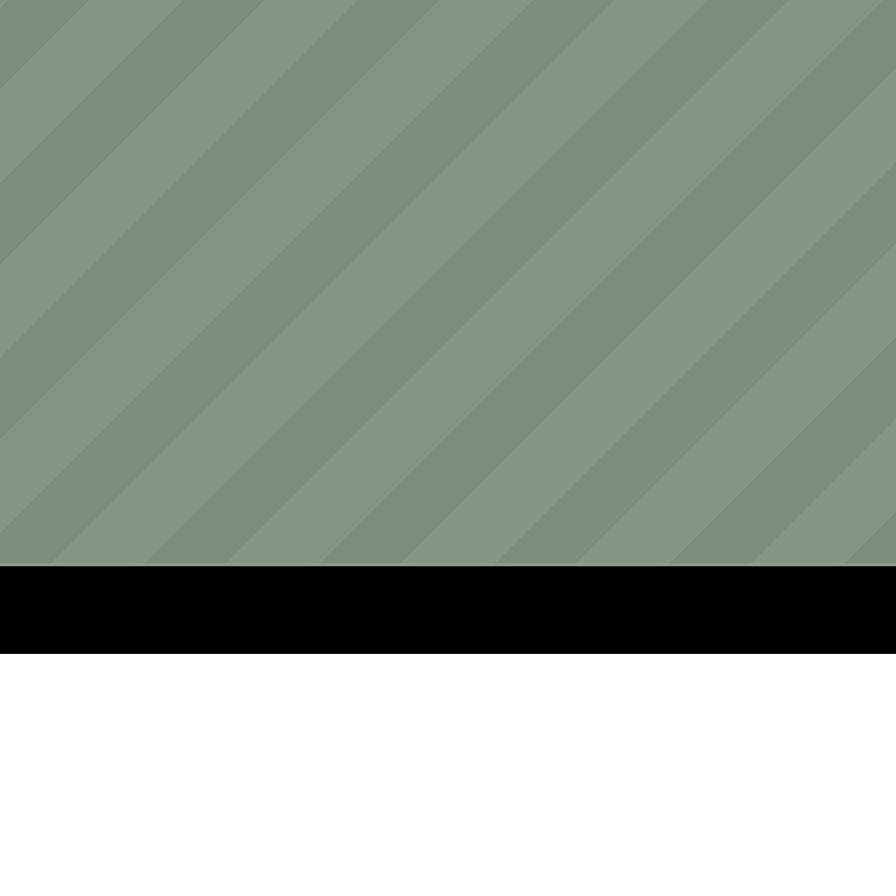
Give the GLSL for this pattern, as a WebGL 2 fragment shader.

```glsl
#version 300 es
precision highp float;

uniform vec2 u_resolution;
out vec4 fragColor;

const vec3 SAGE_DARK = vec3(0.486, 0.553, 0.482);
const vec3 SAGE_LIGHT = vec3(0.518, 0.584, 0.514);
const vec3 RIM = vec3(0.565, 0.635, 0.565);
const vec3 BLACK = vec3(0.0);
const vec3 WHITE = vec3(1.0);

const float PERIOD = 0.1953;
const float STRIPE_CENTER = 0.1522;
const float STRIPE_WIDTH = 0.1048;
const float BAND_TOP = 0.3680;
const float BAND_BOTTOM = 0.2702;
const float RIM_HEIGHT = 0.0035;

// Antialiased coverage of the region where d is positive
float coverage(float d, float pixel) {
    return clamp(d / pixel + 0.5, 0.0, 1.0);
}

// Repeating diagonal stripes, measured along the top edge
float diagonalStripes(vec2 p, float period, float center, float width, float pixel) {
    float along = p.x + 1.0 - p.y;
    float offset = abs(fract((along - center) / period + 0.5) - 0.5) * period;
    return coverage((0.5 * width - offset) * 0.70711, pixel);
}

void main() {
    vec2 p = gl_FragCoord.xy / u_resolution;
    float pixel = 1.0 / min(u_resolution.x, u_resolution.y);

    // Striped field
    float stripe = diagonalStripes(p, PERIOD, STRIPE_CENTER, STRIPE_WIDTH, pixel);
    vec3 color = mix(SAGE_DARK, SAGE_LIGHT, stripe);

    // Thin pale rim resting on the band
    float rim = coverage(BAND_TOP + RIM_HEIGHT - p.y, pixel);
    color = mix(color, RIM, 0.7 * rim);

    // Black band and white base
    color = mix(color, BLACK, coverage(BAND_TOP - p.y, pixel));
    color = mix(color, WHITE, coverage(BAND_BOTTOM - p.y, pixel));

    fragColor = vec4(color, 1.0);
}
```
